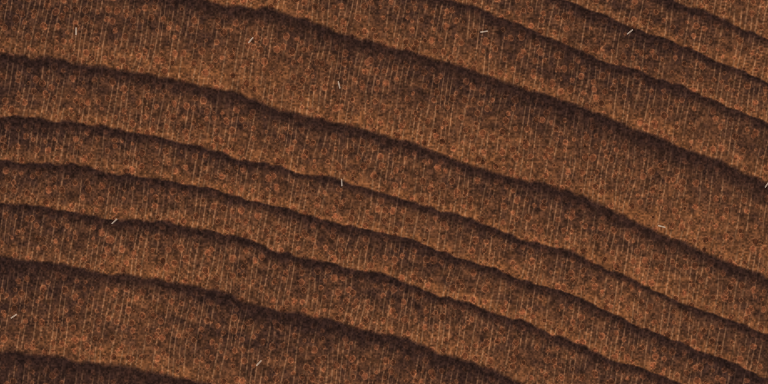
Write a Shadertoy shader that draws this texture.

```glsl
// Polished end grain of a dark hardwood: curved growth rings with sharp dark
// edges, thin pale rays crossing them, and scattered round pores.
// Layers: ring phase -> wood tone -> rays -> pores -> grain -> bright flecks.

#define RING_RATE 6.5
#define RAY_GAP 0.0138
#define RAY_LEAN 0.17
#define PORE_CELL 0.026
#define PORE_SHARE 0.78
#define GRAIN 0.62
#define DARK_LINE vec3(0.165, 0.108, 0.095)
#define FIBRE vec3(0.225, 0.147, 0.118)
#define ORANGE vec3(0.470, 0.290, 0.175)
#define RAY_TAN vec3(0.580, 0.410, 0.285)
#define PORE_RED vec3(0.440, 0.245, 0.155)
#define PORE_RIM vec3(0.640, 0.420, 0.275)

float hash(vec2 p) {
    return fract(sin(dot(p, vec2(127.1, 311.7))) * 43758.5453);
}

float noise(vec2 p) {
    vec2 i = floor(p), f = fract(p);
    f = f * f * (3.0 - 2.0 * f);
    return mix(mix(hash(i), hash(i + vec2(1, 0)), f.x),
               mix(hash(i + vec2(0, 1)), hash(i + vec2(1, 1)), f.x), f.y);
}

float fbm(vec2 p) {
    float sum = 0.0, amp = 0.5;
    for (int i = 0; i < 4; i++) {
        sum += amp * noise(p);
        p = p * 2.1 + 17.3;
        amp *= 0.5;
    }
    return sum / 0.9375;
}

// Depth below the top, measured along the bent, slightly wavy rings
float ringDepth(vec2 p) {
    float depth = 1.0 - p.y - p.x * (0.13 + 0.08 * p.x);
    depth += 0.024 * (noise(p * vec2(4.0, 5.0)) - 0.5);
    depth += 0.013 * (noise(p * 14.0) - 0.5);
    return depth + 0.009 * (noise(p * 48.0) - 0.5);
}

// Broken pale lines running nearly upright
float rays(vec2 p, float px) {
    float u = (p.x - RAY_LEAN * p.y) / RAY_GAP + 0.9 * noise(p * vec2(22.0, 9.0));
    float column = floor(u);
    float centre = 0.5 + 0.3 * (hash(vec2(column, 3.0)) - 0.5);
    float line = 1.0 - smoothstep(0.05, 0.07 + px / RAY_GAP, abs(fract(u) - centre));
    return line * smoothstep(0.2, 0.65, noise(vec2(column * 7.3, p.y * 16.0)));
}

// Nearest pore: x = body, y = rim, z = random shade
vec3 pores(vec2 p, float px) {
    vec2 base = floor(p / PORE_CELL);
    vec3 best = vec3(0.0);
    for (int j = -1; j <= 1; j++)
    for (int i = -1; i <= 1; i++) {
        vec2 id = base + vec2(i, j);
        if (hash(id + 9.7) > PORE_SHARE) continue;
        vec2 centre = id + 0.1 + 0.8 * vec2(hash(id), hash(id + 41.3));
        float radius = mix(0.0048, 0.0105, hash(id + 73.1));
        vec2 q = (p - centre * PORE_CELL) * vec2(1.08, 0.94);
        float d = length(q) - radius + 0.003 * (noise(p * 170.0) - 0.5);
        float body = 1.0 - smoothstep(-px, px, d);
        float rim = body * smoothstep(-0.0045, -0.0005, d);
        if (body > best.x) best = vec3(body, rim, hash(id + 5.9));
    }
    return best;
}

// Sparse short bright splinters
float flecks(vec2 p, float px) {
    vec2 id = floor(p / 0.12);
    float turn = 6.283 * hash(id + 2.2);
    vec2 dir = vec2(cos(turn), sin(turn));
    vec2 q = p - (id + 0.3 + 0.4 * vec2(hash(id + 1.1), hash(id + 8.8))) * 0.12;
    float along = clamp(dot(q, dir), -0.008, 0.008);
    float d = length(q - dir * along) - 0.0008;
    return step(0.9, hash(id + 6.4)) * (1.0 - smoothstep(0.0, px, d));
}

void mainImage(out vec4 fragColor, in vec2 fragCoord) {
    vec2 p = fragCoord / iResolution.y;
    float px = 1.0 / iResolution.y;

    // Each ring brightens downward, then stops at a dark edge
    float depth = ringDepth(p);
    float ring = RING_RATE * depth - 0.65 - 0.35 * cos(8.0 * (depth - 0.22));
    float phase = fract(ring);
    float width = mix(0.16, 0.4, noise(vec2(p.x * 2.5, floor(ring) * 5.1)));
    float edge = max(1.0 - smoothstep(0.02, width, phase), smoothstep(0.94, 1.0, phase));

    // Wood tone with blotches and faint bands along the rings
    float cloud = fbm(p * vec2(3.0, 5.0) + 4.0) - 0.5;
    float band = noise(vec2(p.x * 3.0, depth * 42.0)) - 0.5;
    float mottle = fbm(p * 55.0) - 0.5;
    float glow = 0.12 + 0.5 * phase + 0.25 * smoothstep(0.6, 0.9, phase);
    float tone = clamp(glow + 0.7 * cloud + 0.28 * band + 0.8 * mottle, 0.0, 1.0);
    vec3 color = mix(FIBRE, ORANGE, tone);
    color = mix(color, RAY_TAN, rays(p, px) * (0.35 + 0.3 * tone));

    // Pores, some with a hollow dark centre
    vec3 pore = pores(p, px);
    vec3 fill = mix(PORE_RED * mix(0.65, 1.2, pore.z), PORE_RIM, 0.65 * pore.y);
    color = mix(color, fill, pore.x * (0.55 + 0.35 * tone));

    // Ring edges, fine grain and flecks
    color = mix(color, DARK_LINE, 0.8 * edge);
    float grain = 0.6 * noise(p * 230.0) + 0.4 * noise(p * 120.0 + 31.0) - 0.5;
    color *= 1.03 + GRAIN * grain * 1.5;
    color = mix(color, vec3(0.78, 0.70, 0.62), 0.7 * flecks(p, px));
    fragColor = vec4(clamp(color, 0.0, 1.0), 1.0);
}
```
